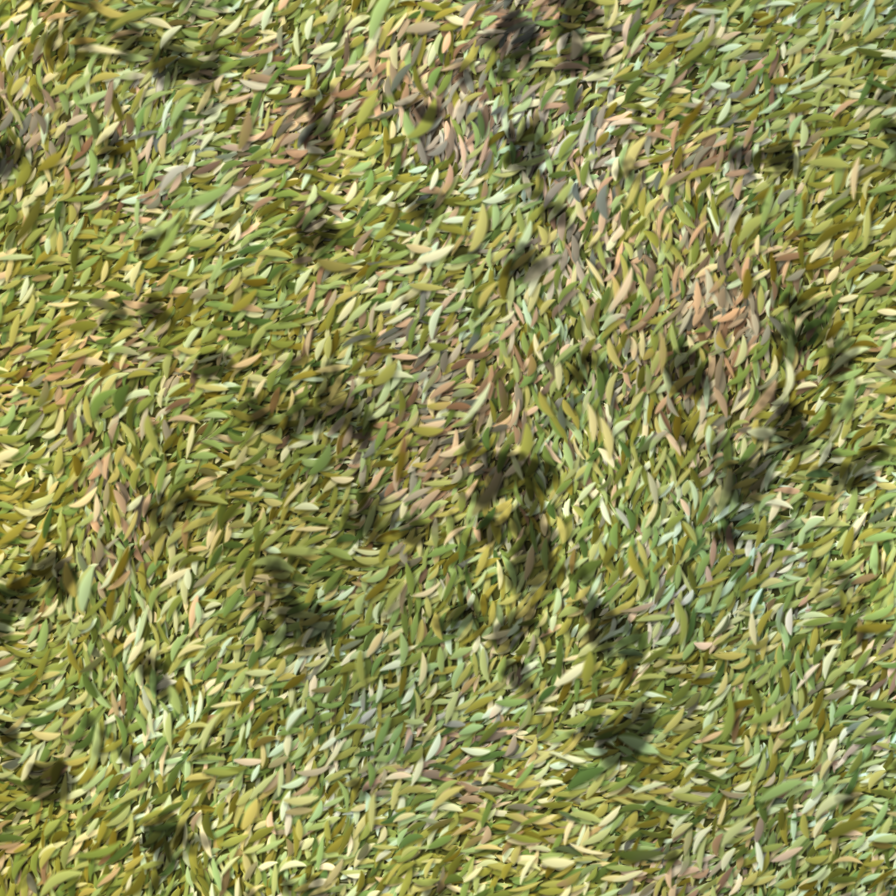
A Shadertoy shader for this texture:

```glsl
// Sunlit, patchy lawn: many layers of short, bent grass blades that lean
// mostly up and right, painted over dark soil. Low-frequency noise steers
// the lean, the dry straw patches, the shaded gaps and the overall tint.

vec4 hash4(vec2 p) {
    vec4 q = fract(p.xyxy * vec4(0.1031, 0.1030, 0.0973, 0.1099));
    q += dot(q, q.wzxy + 33.33);
    return fract((q.xxyz + q.yzzw) * q.zywx);
}

float noise(vec2 p) {
    vec2 i = floor(p), f = fract(p);
    f = f * f * (3.0 - 2.0 * f);
    return mix(mix(hash4(i).x, hash4(i + vec2(1, 0)).x, f.x),
               mix(hash4(i + vec2(0, 1)).x, hash4(i + vec2(1, 1)).x, f.x), f.y);
}

float fbm(vec2 p) {
    float sum = 0.0, amp = 0.53;
    for (int k = 0; k < 4; k++) {
        sum += amp * noise(p);
        p = mat2(1.6, 1.2, -1.2, 1.6) * p + 7.3;
        amp *= 0.5;
    }
    return sum;
}

// Soft elliptical patch
float patchMask(vec2 p, vec2 center, vec2 radius) {
    vec2 d = (p - center) / radius;
    return exp(-dot(d, d));
}

// Olive shadow to pale highlight; some blades are straw instead of green
vec3 bladeColor(vec4 rnd, float dry) {
    float t = rnd.x;
    vec3 green = mix(vec3(0.35, 0.37, 0.15), vec3(0.55, 0.58, 0.27), smoothstep(0.0, 0.35, t));
    green = mix(green, vec3(0.69, 0.71, 0.43), smoothstep(0.3, 0.7, t));
    green = mix(green, vec3(0.89, 0.89, 0.73), smoothstep(0.7, 1.0, t));
    vec3 straw = vec3(0.68, 0.60, 0.50) * (0.62 + 0.72 * t);
    vec3 color = mix(green, straw, smoothstep(-0.1, 0.1, dry - rnd.y));
    return color + (rnd.z - 0.5) * vec3(0.13, -0.03, -0.09);
}

// One blade per grid cell, each with a soft shadow on its lower side
vec3 bladeLayer(vec3 color, vec2 p, float cells, float seed, float lean, float dry, float density) {
    vec2 g = p * cells + seed * vec2(17.37, 9.71);
    vec2 cell = floor(g);
    for (int j = -1; j <= 1; j++)
    for (int i = -1; i <= 1; i++) {
        vec2 id = cell + vec2(i, j);
        vec4 place = hash4(id + seed * 31.7);
        vec4 look = hash4(id + seed * 13.1 + 71.3);
        if (look.w > density) continue;
        vec2 d = g - id - place.xy;
        float angle = lean + (place.z - 0.5) * 1.7;
        vec2 dir = vec2(cos(angle), sin(angle));
        float along = dot(d, dir) / mix(0.5, 0.95, place.w);
        if (abs(along) > 1.0) continue;
        float bend = (look.z - 0.5) * 0.4 * along * along;
        float across = dot(d, vec2(-dir.y, dir.x)) + bend;
        float width = mix(0.11, 0.20, look.y) * (1.0 - along * along);
        float shadow = smoothstep(0.12, -0.12, abs(across + 0.11) - width);
        float blade = smoothstep(0.08, -0.08, abs(across) - width);
        float fade = smoothstep(1.0, 0.8, abs(along));
        vec3 tone = bladeColor(hash4(id + seed * 5.3 + 19.1), dry);
        tone *= 1.0 + 0.6 * clamp(across, -0.2, 0.2) + 0.06 * along;
        color *= 1.0 - 0.30 * shadow * fade;
        color = mix(color, tone, blade * fade);
    }
    return color;
}

void mainImage(out vec4 fragColor, in vec2 fragCoord) {
    vec2 p = fragCoord / iResolution.y;

    // Dry ground: a few worn areas with ragged borders
    vec2 ragged = p + 0.10 * (vec2(fbm(p * 9.0), fbm(p * 9.0 + 40.0)) - 0.5);
    float worn = patchMask(ragged, vec2(0.77, 0.74), vec2(0.11, 0.20))
               + patchMask(ragged, vec2(0.49, 0.54), vec2(0.10, 0.11))
               + patchMask(ragged, vec2(0.47, 0.88), vec2(0.17, 0.12));
    float dry = 0.06 + 0.72 * min(worn, 1.0) * smoothstep(0.25, 0.6, fbm(p * 14.0 + 3.0))
              + 0.25 * smoothstep(0.52, 0.72, fbm(p * 7.0 + 11.0));

    // Blade direction drifts smoothly over the lawn
    float lean = 0.85 + 1.5 * (noise(p * 8.0 + 5.0) - 0.5);

    // Soil, then fine blades, then a few coarse ones
    vec3 soil = mix(vec3(0.27, 0.28, 0.12), vec3(0.36, 0.29, 0.22), clamp(dry, 0.0, 1.0));
    vec3 color = soil * (0.6 + 0.8 * noise(p * 120.0));
    for (int k = 0; k < 9; k++) {
        float layer = float(k);
        color = bladeLayer(color, p, 60.0 - 2.2 * layer, layer + 1.0, lean, dry, 0.95);
    }
    color = bladeLayer(color, p, 29.0, 12.0, lean, dry * 0.5, 0.13);

    // Shaded gaps, broad light variation, warm left and cool right tint
    float gap = smoothstep(0.62, 0.76, fbm(p * 17.0 + 23.0));
    color *= 1.0 - 0.55 * gap;
    color *= 1.08 + 0.35 * (fbm(p * 5.0 + 31.0) - 0.5);
    float cool = clamp(0.25 + 0.5 * p.x + 1.3 * (fbm(p * 5.0 + 57.0) - 0.5), 0.0, 1.0);
    color *= mix(vec3(1.04, 1.0, 0.84), vec3(0.96, 1.01, 1.10), cool);

    fragColor = vec4(clamp(color, 0.0, 1.0), 1.0);
}
```
